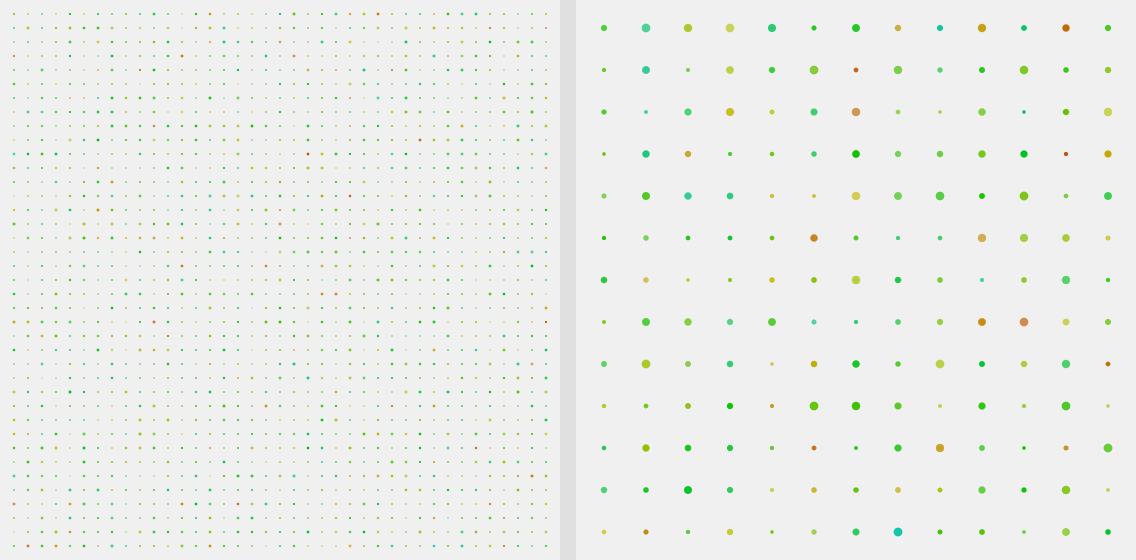
Left: the whole. Right: its middle third, enlarged.
Give the GLSL for this pattern, as a Shadertoy shader.

```glsl
// Four independent random values per grid node
vec4 hash4(vec2 node) {
    vec4 p = fract(node.xyxy * vec4(0.1031, 0.1030, 0.0973, 0.1099));
    p += dot(p, p.wzxy + 33.33);
    return fract((p.xxyz + p.yzzw) * p.zywx);
}

vec3 hueToRgb(float hue) {
    return clamp(abs(mod(hue * 6.0 + vec3(0.0, 4.0, 2.0), 6.0) - 3.0) - 1.0, 0.0, 1.0);
}

void mainImage(out vec4 fragColor, in vec2 fragCoord) {
    // Forty cells per side, with a dot on each interior node
    vec2 grid = fragCoord / iResolution.xy * 40.0;
    float pixel = 40.0 / iResolution.y;
    vec2 node = round(grid);
    vec4 random = hash4(node);

    // Dot size, with empty nodes along the canvas border
    float radius = mix(0.04, 0.105, random.x);
    float dist = length(grid - node) - radius;
    float coverage = clamp(0.5 - dist / pixel, 0.0, 1.0);
    vec2 inside = step(0.5, node) * step(node, vec2(39.5));
    coverage *= inside.x * inside.y;

    // Hue from burnt orange through green to teal, with varied opacity
    float hue = mix(0.05, 0.48, mix(random.y, random.z, 0.22));
    vec3 ink = hueToRgb(hue) * 0.76;
    float opacity = mix(0.62, 1.0, random.w);

    fragColor = vec4(mix(vec3(0.94), ink, coverage * opacity), 1.0);
}
```
